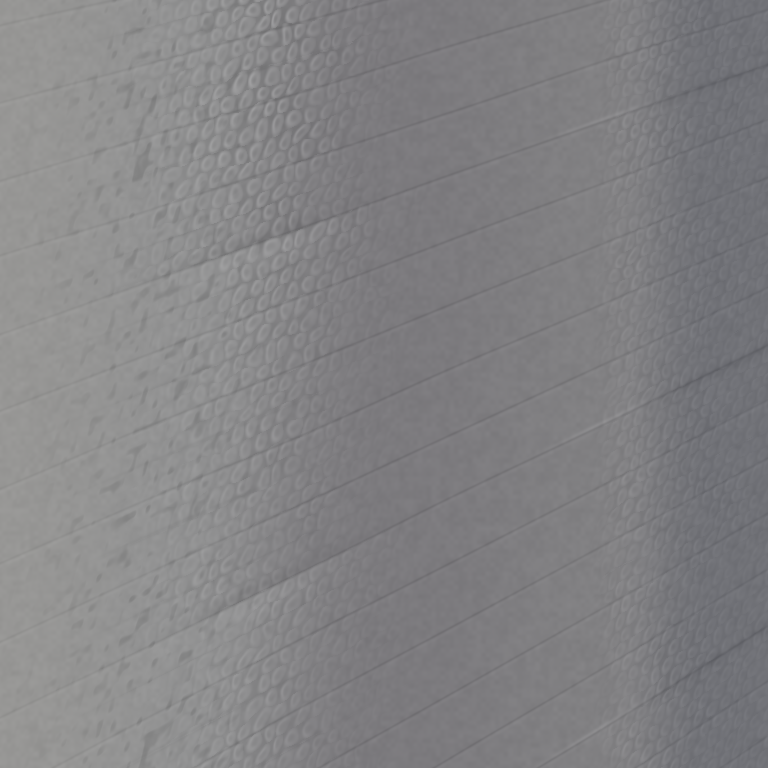
Give the GLSL for this texture, as a Shadertoy shader.

```glsl
float hash(vec2 p) {
    vec3 q = fract(p.xyx * vec3(0.1031, 0.1030, 0.0973));
    q += dot(q, q.yzx + 33.33);
    return fract((q.x + q.y) * q.z);
}

float noise(vec2 p) {
    vec2 i = floor(p), f = fract(p);
    f = f * f * (3.0 - 2.0 * f);
    return mix(mix(hash(i), hash(i + vec2(1, 0)), f.x),
               mix(hash(i + vec2(0, 1)), hash(i + vec2(1, 1)), f.x), f.y);
}

float bump(float x, float center, float width) {
    float t = (x - center) / width;
    return exp(-t * t);
}

// Staggered leaning ovals: pale rims with shaded gaps
float weave(vec2 p) {
    p.x += 0.5 * mod(floor(p.y), 2.0);
    vec2 id = floor(p);
    vec2 c = fract(p) - 0.5;
    c += 0.16 * (vec2(hash(id), hash(id + 71.0)) - 0.5);
    c.x -= 0.22 * c.y;
    float d = length(c * vec2(1.1, 0.85));
    float rim = bump(d, 0.29, 0.11);
    float gap = smoothstep(0.36, 0.56, d);
    float side = smoothstep(-0.35, 0.35, c.x);
    return rim * mix(1.0, 0.1, side) - 0.8 * gap - 0.35 * bump(d, 0.0, 0.16);
}

// Broad sheen across the folded cloth
vec3 sheen(float x) {
    vec3 c = mix(vec3(0.592, 0.59, 0.584), vec3(0.572, 0.573, 0.575), smoothstep(0.0, 0.27, x));
    c = mix(c, vec3(0.486, 0.48, 0.493), smoothstep(0.23, 0.5, x));
    c = mix(c, vec3(0.505, 0.502, 0.51), smoothstep(0.55, 0.78, x));
    return mix(c, vec3(0.443, 0.447, 0.468), smoothstep(0.79, 0.93, x));
}

void mainImage(out vec4 fragColor, in vec2 fragCoord) {
    vec2 uv = fragCoord / iResolution.xy;
    float x = uv.x;

    // Fan of seams, closer together toward the right
    float spacing = 0.1 - 0.027 * x;
    float row = (uv.y - 0.065 - 0.486 * x) / spacing;
    row += 0.05 * (noise(vec2(x * 5.0, floor(row + 0.5) * 7.0 + 90.0)) - 0.5);
    float seamDist = (row - floor(row + 0.5)) * spacing;
    float halfDist = (fract(row) - 0.5) * spacing;
    float panel = row / 5.0;
    float creaseDist = (panel - floor(panel + 0.5)) * 5.0 * spacing;

    // The sheen shifts a little within each panel of five rows
    float shift = 0.045 * (fract(panel) - 0.5) + 0.02 * (noise(uv * 5.0) - 0.5);
    vec3 color = sheen(x - shift * bump(x, 0.35, 0.25));

    // Woven relief shows where the sheen changes
    vec2 cell = vec2(42.0 * x + 10.0 * x * x, row * 4.0 + 80.0);
    cell += 0.45 * (vec2(noise(uv * 38.0), noise(uv * 38.0 + 50.0)) - 0.5);
    float wx = x - shift;
    float leftZone = bump(wx, 0.34, 0.12) * mix(0.55, 1.0, smoothstep(0.45, 0.95, uv.y));
    float rightZone = 0.42 * smoothstep(0.76, 0.82, x) * mix(1.0, 0.5, smoothstep(0.84, 1.0, x));
    float patchy = 0.55 + 0.8 * noise(uv * vec2(22.0, 30.0));
    color += 0.062 * weave(cell) * (leftZone + rightZone) * patchy;
    color += 0.014 * bump(x, 0.825, 0.03);

    // Dark flecks on the pale side
    float fleck = noise(vec2(x * 120.0 - uv.y * 30.0, row * 8.0 + 200.0));
    color -= 0.055 * smoothstep(0.62, 0.95, fleck) * bump(wx, 0.2, 0.13);

    // Fine seams with a faint lit lip
    float seamDepth = 0.024 + 0.016 * smoothstep(0.1, 0.4, x) - 0.014 * smoothstep(0.7, 0.9, x);
    color -= seamDepth * bump(seamDist, 0.0, 0.0018);
    color += 0.012 * bump(seamDist, -0.004, 0.0025);
    color -= 0.02 * bump(halfDist, 0.0, 0.0025) * bump(x, 0.27, 0.14);

    // Heavier crease on every fifth seam
    color -= 0.035 * bump(creaseDist, 0.005, 0.008) * bump(x, 0.33, 0.12);
    color += 0.022 * bump(creaseDist, -0.014, 0.014) * bump(x, 0.34, 0.1);
    color += 0.045 * bump(creaseDist, 0.003, 0.003) * bump(x, 0.78, 0.06);
    color -= 0.03 * bump(creaseDist, -0.002, 0.006) * smoothstep(0.78, 0.9, x);

    // Soft grain
    color += 0.02 * (noise(uv * 170.0) - 0.5) + 0.016 * (noise(uv * 90.0 + 31.0) - 0.5);
    fragColor = vec4(color, 1.0);
}
```
